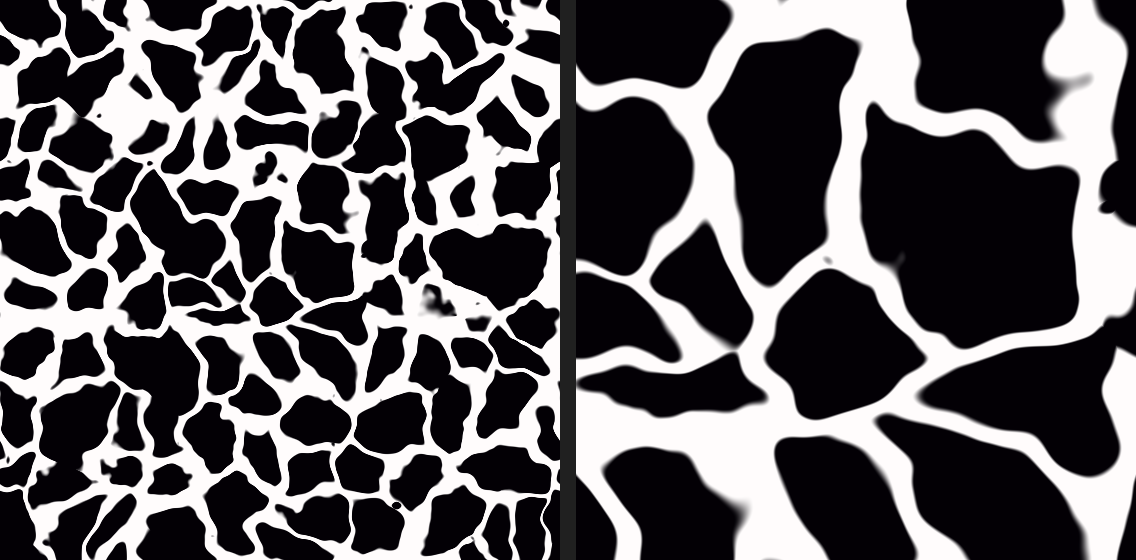
Left: the whole. Right: its middle third, enlarged.
Write a three.js fragment shader that draws this pattern.

```glsl
// Irregular dark blotches parted by a pale, branching network, as on a hide.
// A warped, wrapping Voronoi grid merges some neighbouring cells; the rounded
// gap between the nearest cell groups is cut to form the network.

varying vec2 vUv;

const vec3 DARK = vec3(0.01, 0.0, 0.02);
const vec3 PALE = vec3(1.0, 0.99, 0.99);
const vec2 GRID = vec2(11.0, 10.0);  // cells across and up
const float JITTER = 0.88;           // scatter of the cell centres
const float MERGE_SHARE = 0.32;      // cells that join a neighbour
const float ROUNDING = 0.055;        // softness of blotch corners
const float GAP = 0.17;              // mean network width, in cells
const float EDGE = 0.026;            // half width of the smoothed edge

vec2 hash2(vec2 p) {
  vec3 q = fract(p.xyx * vec3(0.1031, 0.1030, 0.0973));
  q += dot(q, q.yzx + 33.33);
  return fract((q.xx + q.yz) * q.zy);
}

vec2 gradientAt(vec2 node, float period, float seed) {
  float angle = 6.28318 * hash2(mod(node, period) + seed).x;
  return vec2(cos(angle), sin(angle));
}

// Gradient noise that repeats after a whole number of units
float wrapNoise(vec2 uv, float period, float seed) {
  vec2 p = uv * period;
  vec2 i = floor(p);
  vec2 f = p - i;
  vec2 u = f * f * f * (f * (f * 6.0 - 15.0) + 10.0);
  vec2 e = vec2(1.0, 0.0);
  float a = dot(gradientAt(i, period, seed), f);
  float b = dot(gradientAt(i + e.xy, period, seed), f - e.xy);
  float c = dot(gradientAt(i + e.yx, period, seed), f - e.yx);
  float d = dot(gradientAt(i + e.xx, period, seed), f - e.xx);
  return mix(mix(a, b, u.x), mix(c, d, u.x), u.y);
}

vec2 warp(vec2 uv, float period, float seed) {
  return vec2(wrapNoise(uv, period, seed), wrapNoise(uv, period, seed + 17.0));
}

vec2 cellCentre(vec2 cell, vec2 grid) {
  return cell + 0.5 + JITTER * (hash2(mod(cell, grid) + 3.0) - 0.5);
}

// Grid cell whose blotch this cell belongs to
vec2 groupOf(vec2 cell, vec2 grid) {
  vec2 h = hash2(mod(cell, grid) + 71.0);
  vec2 side = h.y < 0.5 ? vec2(1.0, 0.0) : vec2(0.0, 1.0);
  return mod(cell + side * step(h.x, MERGE_SHARE), grid);
}

// x: rounded gap to the nearest other group, yz: the group at p
vec3 blotchField(vec2 p, vec2 grid) {
  vec2 base = floor(p);
  float nearest = 10.0;
  vec2 group = vec2(0.0);
  for (int y = -2; y <= 2; y++) {
    for (int x = -2; x <= 2; x++) {
      vec2 cell = base + vec2(float(x), float(y));
      float d = distance(p, cellCentre(cell, grid));
      if (d < nearest) {
        nearest = d;
        group = groupOf(cell, grid);
      }
    }
  }
  float sum = 0.00001;
  for (int y = -2; y <= 2; y++) {
    for (int x = -2; x <= 2; x++) {
      vec2 cell = base + vec2(float(x), float(y));
      vec2 other = abs(groupOf(cell, grid) - group);
      float d = distance(p, cellCentre(cell, grid)) - nearest;
      if (other.x + other.y > 0.5) sum += exp(-d / ROUNDING);
    }
  }
  return vec3(-ROUNDING * log(sum), group);
}

void main() {
  // Bend the grid broadly, then finely
  vec2 p = vUv * GRID;
  p += 0.55 * warp(vUv, 7.0, 11.0);
  p += 0.20 * warp(vUv, 24.0, 43.0);

  // Vary the network width by region and by blotch
  vec3 field = blotchField(p, GRID);
  float gap = GAP + 0.16 * wrapNoise(vUv, 5.0, 89.0);
  gap += 0.12 * (hash2(field.yz + 29.0).x - 0.5);
  gap = max(gap, 0.055);

  // Patches of rough edge
  float rough = smoothstep(0.0, 0.3, wrapNoise(vUv, 9.0, 131.0));
  float shape = field.x + (0.03 + 0.12 * rough) * wrapNoise(vUv, 52.0, 7.0);

  // Blotches and a few stray flecks
  float ink = smoothstep(gap - EDGE, gap + EDGE, shape);
  float fleck = smoothstep(0.50, 0.57, wrapNoise(vUv, 36.0, 157.0));
  gl_FragColor = vec4(mix(PALE, DARK, max(ink, fleck)), 1.0);
}
```
